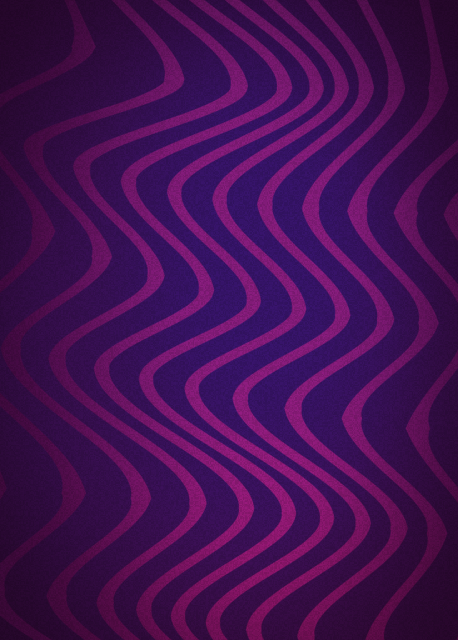
A WebGL 2 fragment shader for this background:

```glsl
#version 300 es
precision highp float;

uniform vec2 u_resolution;
out vec4 fragColor;

// Layout space: y runs down from the top edge
const vec2 CANVAS = vec2(549.0, 768.0);
const int FIRST_RIBBON = -2;
const int LAST_RIBBON = 9;
const int BENDS = 8;

// Ribbon shape
const float THIN = 5.6;
const float BULGE = 8.6;
const float BULGE_GROWTH = 0.3;
const float BULGE_MAX = 15.0;

// Palette
const vec3 FIELD_CORE = vec3(0.205, 0.075, 0.400);
const vec3 FIELD_MID = vec3(0.205, 0.055, 0.300);
const vec3 FIELD_EDGE = vec3(0.140, 0.025, 0.160);
const vec3 RIBBON_CORE = vec3(0.500, 0.105, 0.465);
const vec3 RIBBON_EDGE = vec3(0.270, 0.040, 0.270);
const vec3 GLOW = vec3(0.090, 0.005, 0.025);
const vec2 CORE_CENTER = vec2(0.57, 0.42);
const vec2 GLOW_CENTER = vec2(0.60, 0.93);
const float GRAIN = 0.16;

// Cubic in the ribbon index: x of each bend, from top to bottom
const vec4 BEND_X[BENDS] = vec4[BENDS](
  vec4(108.0, 42.0, -1.2, 0.46),
  vec4(209.0, 92.0, -15.5, 1.26),
  vec4(40.0, 59.0, -1.2, 0.10),
  vec4(122.0, 67.5, -2.7, 0.15),
  vec4(13.0, 57.0, -1.9, 0.30),
  vec4(169.0, 74.0, -6.2, 0.41),
  vec4(68.0, 66.0, -9.0, 1.05),
  vec4(220.0, 60.0, -3.0, 0.20));

// Base, step, lift and lift ratio: y of each bend
const vec4 BEND_Y[BENDS] = vec4[BENDS](
  vec4(-60.0, 0.0, 0.0, 1.0),
  vec4(106.0, 0.0, 11.0, 0.22),
  vec4(262.0, 0.0, 86.0, 0.72),
  vec4(400.0, 0.0, 92.0, 0.75),
  vec4(418.0, 12.0, 0.0, 1.0),
  vec4(598.0, 6.0, 0.0, 1.0),
  vec4(715.0, 8.0, 0.0, 1.0),
  vec4(865.0, 8.0, 0.0, 1.0));

float hash(vec2 p) {
  vec3 q = fract(vec3(p.xyx) * 0.1031);
  q += dot(q, q.yzx + 33.33);
  return fract((q.x + q.y) * q.z);
}

vec2 bend(int row, float n) {
  vec4 v = BEND_Y[row];
  float x = dot(BEND_X[row], vec4(1.0, n, n * n, n * n * n));
  return vec2(x, v.x + v.y * n - v.z * pow(v.w, n));
}

// Signed distance to one ribbon, eased from bend to bend
float ribbon(vec2 p, float n) {
  float bulge = min(BULGE + BULGE_GROWTH * (n - 3.5) * (n - 3.5), BULGE_MAX);
  float d = 1e4;
  vec2 a = bend(0, n);
  for (int row = 1; row < BENDS; row++) {
    vec2 b = bend(row, n);
    if (p.y >= a.y && p.y < b.y) {
      float t = (p.y - a.y) / (b.y - a.y);
      float slope = 6.0 * t * (1.0 - t) * (b.x - a.x) / (b.y - a.y);
      float center = mix(a.x, b.x, t * t * (3.0 - 2.0 * t));
      float width = mix(THIN, bulge, pow(abs(2.0 * t - 1.0), 3.0));
      d = min(d, abs(p.x - center) / sqrt(1.0 + slope * slope) - width);
    }
    a = b;
  }
  return d;
}

void main() {
  vec2 uv = gl_FragCoord.xy / u_resolution;
  uv.y = 1.0 - uv.y;
  vec2 p = uv * CANVAS;

  float d = 1e4;
  for (int i = FIRST_RIBBON; i <= LAST_RIBBON; i++) {
    d = min(d, ribbon(p, float(i)));
  }
  float soft = 0.8 * CANVAS.y / u_resolution.y;
  float mask = 1.0 - smoothstep(-soft, soft, d);

  // Violet core falling off to a dark rim
  float core = length((uv - CORE_CENTER) * vec2(1.15, 0.85));
  float rim = smoothstep(0.30, 0.72, length(uv - 0.5));
  vec3 field = mix(FIELD_CORE, FIELD_MID, smoothstep(0.08, 0.52, core));
  field = mix(field, FIELD_EDGE, rim);
  vec3 band = mix(RIBBON_CORE, RIBBON_EDGE, smoothstep(0.15, 0.68, core));
  band *= 1.0 - 0.25 * rim;

  // Warm light near the bottom
  vec2 g = (uv - GLOW_CENTER) * vec2(2.6, 4.0);
  float glow = exp(-dot(g, g));
  vec3 color = mix(field + 0.25 * GLOW * glow, band + 1.7 * GLOW * glow, mask);

  // Paper grain
  float grain = hash(floor(p / 1.5)) - 0.5;
  color *= 1.0 + GRAIN * grain;
  fragColor = vec4(color, 1.0);
}
```
